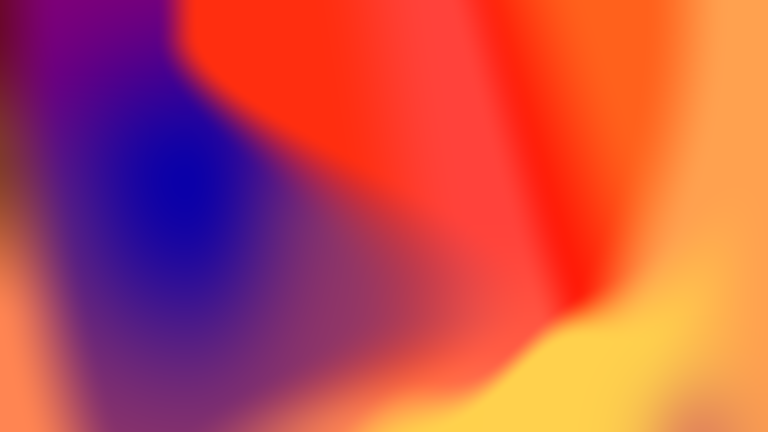
Give the GLSL for this background, as a Shadertoy shader.

```glsl
// A soft abstract gradient: an indigo glow on the left, a red field with
// a hot wedge, and a peach and yellow sweep on the right. Each layer is a
// colour field blended over the last across a curved, blurred edge.

const vec3 SCARLET = vec3(1.00, 0.18, 0.06);
const vec3 CORAL   = vec3(1.00, 0.26, 0.23);
const vec3 SALMON  = vec3(1.00, 0.52, 0.32);
const vec3 HOT_RED = vec3(1.00, 0.08, 0.02);
const vec3 ORANGE  = vec3(1.00, 0.38, 0.11);
const vec3 PEACH   = vec3(1.00, 0.63, 0.31);
const vec3 YELLOW  = vec3(1.00, 0.82, 0.30);
const vec3 CLAY    = vec3(0.87, 0.49, 0.36);
const vec3 INDIGO  = vec3(0.04, 0.00, 0.66);
const vec3 PLUM    = vec3(0.59, 0.22, 0.39);
const vec3 MAGENTA = vec3(0.52, 0.00, 0.46);
const vec3 OLIVE   = vec3(0.50, 0.25, 0.10);
const vec3 MAROON  = vec3(0.38, 0.04, 0.04);

// Blurred step: 0 below the edge, 1 above it.
float softEdge(float signedDist, float halfWidth) {
    return smoothstep(-halfWidth, halfWidth, signedDist);
}

// Gaussian spot with separate radii per axis.
float glow(vec2 offset, vec2 radii) {
    vec2 q = offset / radii;
    return exp(-dot(q, q));
}

// Red field, warming to salmon near the floor.
vec3 redField(vec2 p, float drop) {
    float band = smoothstep(-0.28, 0.0, p.x - 1.0 - 0.16 * drop);
    vec3 c = mix(SCARLET, CORAL, band);
    c = mix(c, SALMON, 0.45 * (1.0 - smoothstep(0.08, 0.50, p.y)));
    return mix(c, SALMON, 1.0 - smoothstep(0.0, 0.20, p.y));
}

// Wedge with a straight left edge and a bowed right edge.
vec3 addWedge(vec3 base, vec2 p, float drop) {
    float left = 1.10 + 0.28 * drop;
    float right = 1.59 - 0.36 * drop * drop;
    float warmth = smoothstep(0.03, 0.34, p.x - left + 0.08 * (1.0 - drop));
    vec3 wedge = mix(HOT_RED, ORANGE, warmth);
    vec3 c = mix(base, wedge, softEdge(p.x - left, 0.065));
    return mix(c, PEACH, softEdge(p.x - right, 0.10));
}

// Yellow sweep rising to the right, with a muted spot in the corner.
vec3 addSweep(vec3 base, vec2 p) {
    float ridge = 0.02 + 0.555 * (p.x - 0.93) - 0.025 * sin(15.7 * (p.x - 1.0));
    float blur = 0.04 + 0.10 * smoothstep(1.25, 1.65, p.x)
               + 0.04 * (1.0 - smoothstep(0.90, 1.15, p.x));
    vec3 sweep = mix(YELLOW, PEACH, smoothstep(1.48, 1.80, p.x));
    vec3 c = mix(base, sweep, softEdge(ridge - p.y, blur));
    return mix(c, CLAY, 0.85 * glow(p - vec2(1.62, -0.03), vec2(0.13, 0.15)));
}

// Cool mass: an indigo core inside plum below and magenta above.
vec3 coolField(vec2 p) {
    vec2 offset = p - vec2(0.43, 0.58);
    vec2 radii = vec2(offset.x < 0.0 ? 0.32 : 0.23,
                      offset.y < 0.0 ? 0.42 : 0.31);
    vec3 outer = mix(PLUM, MAGENTA, smoothstep(0.45, 0.85, p.y));
    return mix(outer, INDIGO, glow(offset, radii));
}

vec3 addCoolMass(vec3 base, vec2 p, float drop) {
    float edge = 0.41 + 0.60 * smoothstep(0.08, 0.68, drop)
               - 0.40 * smoothstep(0.72, 1.05, drop);
    float blur = mix(0.05, 0.22, smoothstep(0.05, 0.65, drop));
    return mix(base, coolField(p), softEdge(edge - p.x, blur));
}

// Left rim: orange at the floor, olive in the middle, maroon at the top.
vec3 addRim(vec3 base, vec2 p, float drop) {
    vec3 rim = mix(SALMON, OLIVE, smoothstep(0.25, 0.65, p.y));
    rim = mix(rim, MAROON, smoothstep(0.65, 0.95, p.y));
    float edge = 0.03 + 0.14 * drop * drop;
    return mix(base, rim, softEdge(edge - p.x, 0.11));
}

void mainImage(out vec4 fragColor, in vec2 fragCoord) {
    // Height spans 0 to 1 and width 0 to 16/9; drop is measured from the top.
    vec2 p = fragCoord / iResolution.xy * vec2(16.0 / 9.0, 1.0);
    float drop = 1.0 - p.y;

    vec3 color = redField(p, drop);
    color = addWedge(color, p, drop);
    color = addSweep(color, p);
    color = addCoolMass(color, p, drop);
    color = addRim(color, p, drop);

    fragColor = vec4(color, 1.0);
}
```
